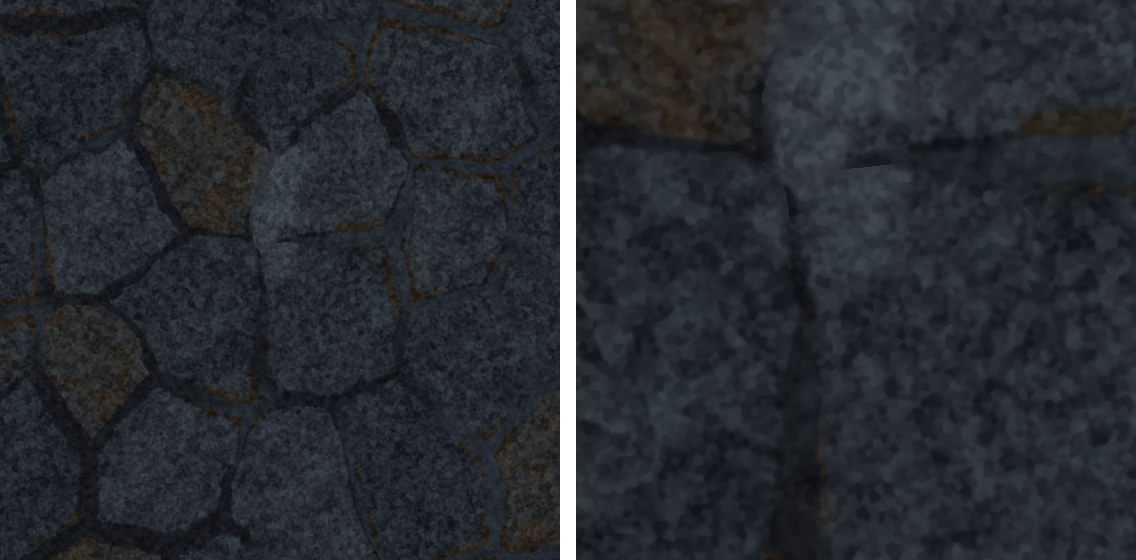
Left: the whole. Right: its middle third, enlarged.
This texture is drawn by a Shadertoy shader. Its source:

```glsl
// A dark slate wall: irregular fitted stones with open and mortared joints.
// Stones are warped Voronoi cells; layered sines drive the mottling and stains,
// and soft cellular noise gives the fine mineral grain.

const vec2  STONES        = vec2(4.5, 3.9);   // stones across the canvas
const float JITTER        = 0.86;
const float WARP          = 0.085;
const float JOINT_MIN     = 0.022;            // joint half width, in stones
const float JOINT_MAX     = 0.070;
const float GRAIN_COARSE  = 95.0;             // grains across the canvas
const float GRAIN_FINE    = 210.0;
const float GRAIN_AMOUNT  = 0.085;
const vec3  SLATE_DARK    = vec3(0.126, 0.145, 0.172);
const vec3  SLATE_LIGHT   = vec3(0.168, 0.188, 0.213);
const vec3  WARM_GREY     = vec3(0.168, 0.168, 0.164);
const vec3  MORTAR        = vec3(0.140, 0.160, 0.190);
const vec3  GAP           = vec3(0.082, 0.092, 0.108);
const vec3  RUST          = vec3(0.170, 0.130, 0.085);
const vec3  LIME          = vec3(0.245, 0.268, 0.300);
const vec2  LIME_CENTRE   = vec2(0.50, 0.62);

float hash(vec2 p) {
    vec3 q = fract(p.xyx * vec3(0.1031, 0.1030, 0.0973));
    q += dot(q, q.yzx + 33.33);
    return fract((q.x + q.y) * q.z);
}

vec2 hash2(vec2 p) {
    return vec2(hash(p), hash(p + 57.3));
}

// Rotated, self-bending sines; roughly -1 to 1.
float layeredSines(vec2 p) {
    float sum = 0.0, amp = 0.55;
    for (int i = 0; i < 6; i++) {
        sum += amp * sin(p.x + 1.4 * sin(p.y + sum)) * cos(p.y * 0.8 + sum);
        p = mat2(1.6, 1.2, -1.2, 1.6) * p + 2.7;
        amp *= 0.62;
    }
    return sum;
}

// Smooth blend of random cell values; centred on zero.
float grain(vec2 p) {
    vec2 cell = floor(p), f = fract(p);
    float sum = 0.0, total = 0.0;
    for (int y = -1; y <= 1; y++)
    for (int x = -1; x <= 1; x++) {
        vec2 o = vec2(x, y);
        vec2 r = o + hash2(cell + o) - f;
        float weight = exp(-7.0 * dot(r, r));
        sum += weight * hash(cell + o + 19.7);
        total += weight;
    }
    return sum / total - 0.5;
}

vec2 stoneCentre(vec2 cell) {
    return 0.5 + JITTER * (hash2(cell + 11.0) - 0.5);
}

// Returns the distance to the nearest joint and the stone's cell.
vec3 stoneCell(vec2 p) {
    vec2 cell = floor(p), f = fract(p), nearest = vec2(0.0), own = vec2(0.0);
    float best = 9.0, edge = 9.0;
    for (int y = -1; y <= 1; y++)
    for (int x = -1; x <= 1; x++) {
        vec2 o = vec2(x, y), r = o + stoneCentre(cell + o) - f;
        if (dot(r, r) < best) { best = dot(r, r); nearest = r; own = o; }
    }
    for (int y = -2; y <= 2; y++)
    for (int x = -2; x <= 2; x++) {
        vec2 o = own + vec2(x, y), r = o + stoneCentre(cell + o) - f;
        vec2 between = r - nearest;
        if (dot(between, between) > 0.0001)
            edge = min(edge, dot(0.5 * (r + nearest), normalize(between)));
    }
    return vec3(edge, cell + own);
}

void mainImage(out vec4 fragColor, in vec2 fragCoord) {
    vec2 uv = fragCoord / iResolution.y;
    vec2 bend = vec2(layeredSines(uv * 9.0), layeredSines(uv * 9.0 + 31.0));
    vec3 stone = stoneCell(uv * STONES + WARP * bend);
    float edge = stone.x, tone = hash(stone.yz + 3.1), kind = hash(stone.yz + 7.9);

    float broad  = layeredSines(uv * 7.0 + 4.0);
    float mottle = layeredSines(uv * 26.0 + stone.yz * 5.0);
    float speck  = grain(uv * GRAIN_COARSE) + 0.9 * grain(uv * GRAIN_FINE);

    // Stone face with faint bedding along a direction of its own
    float angle = 0.5 + 2.2 * hash(stone.yz + 23.0);
    vec2 along = vec2(cos(angle), sin(angle));
    vec2 bed = vec2(dot(uv, along) * 9.0, dot(uv, vec2(-along.y, along.x)) * 60.0);
    float streak = layeredSines(bed + stone.yz) * smoothstep(0.35, 0.8, kind);
    vec3 col = mix(SLATE_DARK, SLATE_LIGHT, clamp(tone + 0.25 * mottle, 0.0, 1.2));
    col = mix(col, WARM_GREY, 0.75 * smoothstep(0.62, 0.85, kind + 0.12 * broad));
    col *= 1.0 + 0.10 * mottle + 0.13 * streak;

    // Rust blooms on the warmer stones
    float bloom = smoothstep(0.0, 0.7, mottle + 0.5 * broad);
    col = mix(col, RUST, 0.65 * bloom * smoothstep(0.70, 0.80, kind));

    // Joints: open and dark, or filled with mortar
    float open = smoothstep(-0.25, 0.35, broad + 0.55 - 0.9 * uv.x);
    float width = mix(JOINT_MIN, JOINT_MAX, smoothstep(-0.6, 0.6, bend.y));
    float joint = 1.0 - smoothstep(width - 0.012, width + 0.014, edge + 0.010 * mottle);
    vec3 filling = mix(MORTAR * (1.0 + 0.16 * mottle), GAP, open);
    col = mix(col, filling, joint);

    // Shadowed lip and rust-stained rim
    float lip = 1.0 - smoothstep(0.004, 0.022, abs(edge - width));
    col = mix(col, GAP, lip * 0.75 * smoothstep(-0.35, 0.5, bend.x + tone - 0.4));
    float rim = 1.0 - smoothstep(0.012, 0.040, abs(edge - width - 0.012));
    col = mix(col, RUST, 0.7 * rim * smoothstep(0.25, 0.6, bend.x - 0.5 * broad));

    // Pale lime smears running down the middle
    vec2 fromLime = (uv - LIME_CENTRE) * vec2(13.0, 5.5);
    float lime = exp(-dot(fromLime, fromLime)) + 0.45 * mottle + 0.25 * broad;
    col = mix(col, LIME, 0.7 * smoothstep(0.62, 0.95, lime) * exp(-0.4 * dot(fromLime, fromLime)));

    col += GRAIN_AMOUNT * speck * mix(1.0, 0.55, joint) * vec3(0.95, 1.0, 1.05);
    fragColor = vec4(clamp(col, 0.0, 1.0), 1.0);
}
```
